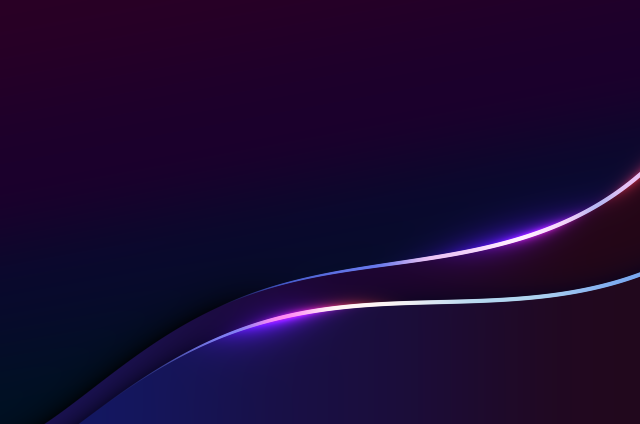
Reproduce this background procedurally as a WebGL 1 fragment shader.

```glsl
precision highp float;

uniform vec2 u_resolution;

// Heights of the upper (x) and lower (y) wave
vec2 waveHeights(float x) {
  float t = x - 0.65;
  return vec2(0.386, 0.286) + t * (vec2(0.225, 0.046) + t * (vec2(0.235, -0.2)
    + t * (vec2(2.014, 1.78) + t * (vec2(-0.58, -0.1)
    + t * (vec2(1.29, -0.58) + t * vec2(5.5, 1.8))))));
}

// Soft light hugging an edge around one position
float glow(float dist, float along, float halfLength, float reach) {
  float k = along / halfLength;
  return exp(-k * k - abs(dist) / reach);
}

float stroke(float dist, float halfWidth, float pixel) {
  return 1.0 - smoothstep(halfWidth - 0.6 * pixel, halfWidth + 0.6 * pixel, abs(dist));
}

void main() {
  vec2 uv = gl_FragCoord.xy / u_resolution;
  float aspect = u_resolution.x / u_resolution.y;
  float pixel = 1.0 / u_resolution.y;
  float x = uv.x;

  // Signed distance to both waves, in canvas heights
  vec2 slope = (waveHeights(x + 0.002) - waveHeights(x - 0.002)) / (0.004 * aspect);
  vec2 dist = (uv.y - waveHeights(x)) / sqrt(1.0 + slope * slope);
  vec2 below = 1.0 - smoothstep(-0.7 * pixel, 0.7 * pixel, dist);

  // Backdrop: teal to navy to plum along a tilted axis
  float s = uv.y - 0.28 * x;
  vec3 color = mix(vec3(0.0, 0.065, 0.14), vec3(0.035, 0.035, 0.175), smoothstep(0.0, 0.36, s));
  color = mix(color, vec3(0.105, 0.0, 0.172), smoothstep(0.3, 0.58, s));
  color = mix(color, vec3(0.16, 0.0, 0.145), smoothstep(0.55, 1.0, s));
  color *= 1.0 - 0.75 * exp(-max(dist.x, 0.0) / 0.028) * (1.0 - smoothstep(0.3, 0.52, x));

  // Middle sheet, shaded where the front sheet overlaps it
  vec3 sheet = mix(vec3(0.11, 0.075, 0.34), vec3(0.115, 0.02, 0.2), smoothstep(0.1, 0.55, x));
  sheet = mix(sheet, vec3(0.14, 0.025, 0.09), smoothstep(0.5, 0.95, x));
  float shade = exp(-max(dist.y, 0.0) / 0.03);
  sheet = mix(sheet, vec3(0.025, 0.015, 0.12), 0.75 * shade);
  color = mix(color, sheet, below.x);

  // Front sheet
  vec3 front = mix(vec3(0.075, 0.09, 0.38), vec3(0.1, 0.055, 0.25), smoothstep(0.1, 0.58, x));
  front = mix(front, vec3(0.13, 0.03, 0.115), smoothstep(0.5, 0.98, x));
  color = mix(color, front, below.y);

  // Violet halos, magenta cores and warm tips
  float upperSide = mix(1.0, 0.5, below.x);
  float lowerSide = mix(0.45, 1.0, below.y);
  color += vec3(0.3, 0.03, 0.8) * upperSide * glow(dist.x, x - 0.79, 0.105, 0.026);
  color += vec3(0.7, 0.1, 0.6) * glow(dist.x, x - 0.845, 0.06, 0.009);
  color += vec3(0.65, 0.15, 0.2) * glow(dist.x, x - 1.0, 0.045, 0.012);
  color += vec3(0.32, 0.04, 0.85) * lowerSide * glow(dist.y, x - 0.425, 0.075, 0.026);
  color += vec3(0.75, 0.08, 0.6) * glow(dist.y, x - 0.47, 0.06, 0.009);
  color += vec3(0.65, 0.2, 0.1) * (1.0 - below.y) * glow(dist.y, x - 0.54, 0.055, 0.011);

  // Upper bright line
  vec3 upperLine = mix(vec3(0.25, 0.34, 0.78), vec3(0.4, 0.47, 0.92), smoothstep(0.4, 0.58, x));
  upperLine = mix(upperLine, vec3(0.92, 0.76, 0.96), smoothstep(0.58, 0.68, x));
  upperLine = mix(upperLine, vec3(1.0, 0.93, 1.0), glow(0.0, x - 0.81, 0.08, 1.0));
  upperLine = mix(upperLine, vec3(0.72, 0.72, 0.95), glow(0.0, x - 0.935, 0.03, 1.0));
  float upperWidth = mix(0.001, 0.005, smoothstep(0.33, 0.72, x));
  color = mix(color, upperLine, stroke(dist.x, upperWidth, pixel) * smoothstep(0.33, 0.46, x));

  // Lower bright line
  vec3 lowerLine = mix(vec3(0.3, 0.37, 0.8), vec3(0.5, 0.5, 0.95), smoothstep(0.2, 0.36, x));
  lowerLine = mix(lowerLine, vec3(1.0, 0.55, 0.95), smoothstep(0.36, 0.44, x));
  lowerLine = mix(lowerLine, vec3(1.0, 0.96, 0.96), smoothstep(0.44, 0.53, x));
  lowerLine = mix(lowerLine, vec3(0.7, 0.84, 0.94), smoothstep(0.58, 0.78, x));
  lowerLine = mix(lowerLine, vec3(0.48, 0.66, 0.94), smoothstep(0.8, 1.0, x));
  float lowerWidth = mix(0.001, 0.005, smoothstep(0.2, 0.5, x));
  color = mix(color, lowerLine, stroke(dist.y, lowerWidth, pixel) * smoothstep(0.14, 0.36, x));

  gl_FragColor = vec4(clamp(color, 0.0, 1.0), 1.0);
}
```
